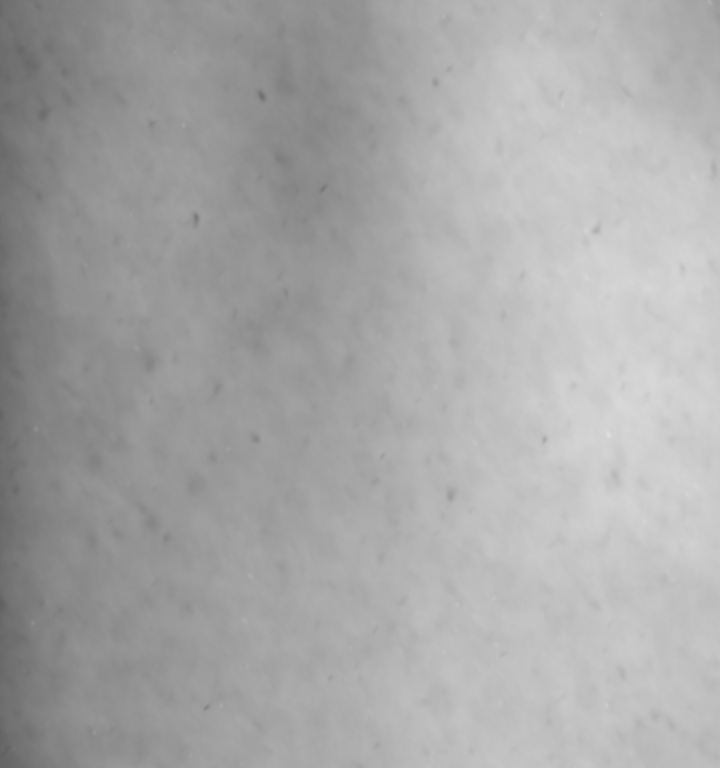
Write a Shadertoy shader that draws this texture.

```glsl
// Softly lit grey skin: broad pools of light and shade form the relief,
// layered value noise gives the mottling, and jittered grid cells
// scatter blurred blemishes, small dark pores and a few pale flecks.

vec2 hash2(vec2 p) {
    vec3 q = fract(p.xyx * vec3(0.1031, 0.1030, 0.0973));
    q += dot(q, q.yzx + 33.33);
    return fract((q.xx + q.yz) * q.zy);
}

float valueNoise(vec2 p) {
    vec2 cell = floor(p), f = fract(p);
    f = f * f * f * (f * (f * 6.0 - 15.0) + 10.0);
    float low = mix(hash2(cell).x, hash2(cell + vec2(1, 0)).x, f.x);
    float high = mix(hash2(cell + vec2(0, 1)).x, hash2(cell + vec2(1, 1)).x, f.x);
    return mix(low, high, f.y) - 0.5;
}

// Octaves are rotated to hide the lattice
float mottling(vec2 p) {
    float sum = 0.0, weight = 1.0;
    for (int i = 0; i < 4; i++) {
        sum += weight * valueNoise(p);
        p = mat2(1.6, 1.2, -1.2, 1.6) * p + 17.3;
        weight *= 0.62;
    }
    return sum;
}

// Soft elliptical pool of light or shade
float pool(vec2 p, vec2 centre, vec2 size) {
    vec2 d = (p - centre) / size;
    return exp(-dot(d, d));
}

// Scattered soft dots; radius is a fraction of the cell
float spots(vec2 p, float density, float radius, float seed) {
    vec2 cell = floor(p);
    float sum = 0.0;
    for (int j = -1; j <= 1; j++)
    for (int i = -1; i <= 1; i++) {
        vec2 id = cell + vec2(i, j);
        vec2 jitter = hash2(id + seed);
        vec2 trait = hash2(id + seed + 71.7);
        vec2 d = p - id - jitter;
        d.x += (trait.x - 0.5) * d.y;
        d *= vec2(1.15, 0.85) / (radius * mix(0.6, 1.3, trait.x));
        float strength = 0.25 + 0.75 * jitter.x * jitter.y;
        sum += step(trait.y, density) * strength * exp(-dot(d, d));
    }
    return sum;
}

void mainImage(out vec4 fragColor, in vec2 fragCoord) {
    vec2 uv = fragCoord / iResolution.xy;
    vec2 p = fragCoord / iResolution.y;

    // Broad relief, lit from the right
    float shade = mix(0.585, 0.745, smoothstep(0.12, 0.8, uv.x + 0.14 * (0.5 - uv.y)));
    shade -= 0.17 * exp(-uv.x / 0.075) * mix(1.1, 0.75, uv.y);
    shade -= 0.10 * pool(uv, vec2(0.44, 0.85), vec2(0.13, 0.24));
    shade -= 0.03 * pool(uv, vec2(0.48, 0.48), vec2(0.18, 0.25));
    shade -= 0.14 * pool(uv, vec2(1.06, 1.03), vec2(0.16, 0.20));
    shade -= 0.05 * pool(uv, vec2(0.06, 1.0), vec2(0.12, 0.14));
    shade += 0.04 * pool(uv, vec2(0.25, 0.73), vec2(0.11, 0.20));
    shade += 0.08 * pool(uv, vec2(0.89, 0.54), vec2(0.22, 0.30));
    shade += 0.03 * pool(uv, vec2(0.74, 0.84), vec2(0.15, 0.12));

    // Uneven tone, from wide clouds to fine slanted grain
    vec2 slanted = vec2(p.x + 0.25 * p.y, 0.75 * p.y);
    shade += 0.026 * mottling(p * 9.0);
    shade += 0.026 * mottling(slanted * 42.0 + 5.0);

    // Blurred blemishes, gathered into patches
    vec2 warped = p + 0.008 * vec2(valueNoise(p * 60.0), valueNoise(p * 60.0 + 40.0));
    float patches = smoothstep(-0.35, 0.3, valueNoise(p * 5.0 + 8.0));
    shade -= 0.075 * patches * spots(warped * 15.0, 0.5, 0.19, 3.0);
    shade -= 0.05 * spots(warped * 32.0, 0.4, 0.22, 19.0);

    // Dark pores, stronger towards the top, and pale flecks
    shade -= mix(0.10, 0.24, uv.y) * spots(warped * 11.0, 0.3, 0.062, 37.0);
    shade += 0.07 * spots(p * 20.0, 0.15, 0.06, 53.0);

    fragColor = vec4(vec3(clamp(shade, 0.0, 1.0)), 1.0);
}
```
